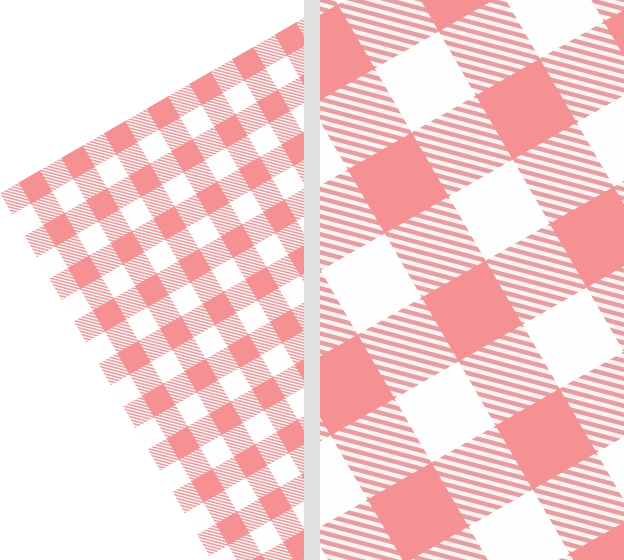
Left: the whole. Right: its middle third, enlarged.
This pattern is drawn by a WebGL 2 fragment shader. Its source:

```glsl
#version 300 es
precision highp float;
// Red and white gingham cloth with twill half-tones, tilted on a white ground.

// Lengths are fractions of the canvas height.
#define CORNER vec2(0.0, 0.655)   // upper-left corner of the cloth
#define TILT 0.5235988            // rotation of the weave, radians
#define REPEAT 0.0880             // one coloured plus one white band
#define COLUMN_SHIFT 0.0056       // part of the first column cut off
#define TWILL_COUNT 12.0          // diagonal lines per repeat
#define TWILL_DUTY 0.52           // inked share of each line
#define RED vec3(0.962, 0.567, 0.578)
#define TWILL_INK vec3(0.895, 0.625, 0.635)
#define TWILL_GAP vec3(1.0, 0.950, 0.950)
#define CLOTH_WHITE vec3(0.998)

uniform vec2 u_resolution;
out vec4 fragColor;

// Periodic band centred on whole numbers, covering a share of each period.
float band(float x, float share, float blur) {
    float fromCentre = abs(fract(x + 0.5) - 0.5);
    return 1.0 - smoothstep(-blur, blur, fromCentre - 0.5 * share);
}

void main() {
    float pixel = 1.0 / u_resolution.y;
    vec2 fromCorner = gl_FragCoord.xy * pixel - CORNER;

    // Cloth axes: x runs along the top edge, y runs down the left edge.
    float c = cos(TILT), s = sin(TILT);
    vec2 cloth = vec2(dot(fromCorner, vec2(c, s)), dot(fromCorner, vec2(s, -c)));
    vec2 weave = (cloth + vec2(COLUMN_SHIFT, 0.0)) / REPEAT;
    float blur = 0.6 * pixel / REPEAT;

    // Coloured columns fill the second half of a repeat, rows the first half.
    float column = band(weave.x - 0.75, 0.5, blur);
    float row = band(weave.y - 0.25, 0.5, blur);
    float both = column * row;
    float single = column + row - 2.0 * both;

    // Diagonal twill lines where only one coloured band passes.
    float twillBlur = min(blur * TWILL_COUNT * 1.4142, 0.24);
    float twill = band((weave.x - weave.y) * TWILL_COUNT, TWILL_DUTY, twillBlur);
    vec3 halfTone = mix(TWILL_GAP, TWILL_INK, twill);

    vec3 color = CLOTH_WHITE * (1.0 - both - single) + RED * both + halfTone * single;

    // Trim the cloth at its top and left edges.
    vec2 inside = smoothstep(-0.6 * pixel, 0.6 * pixel, cloth);
    fragColor = vec4(mix(vec3(1.0), color, inside.x * inside.y), 1.0);
}
```
